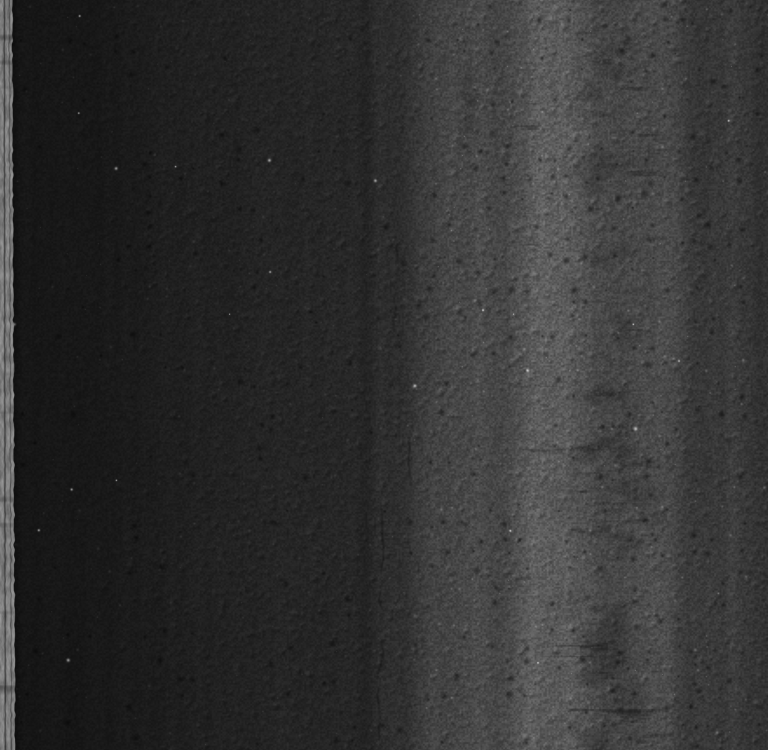
A Shadertoy shader for this texture:

```glsl
// A dark, pebbled grey sheet with soft vertical bands of light and a pale rim at
// the left. Summed smooth steps give the bands; jittered cells give embossed
// pebbles and specks; stretched noise gives stains, scratches, cracks and grain.

const float RIM_TOP = 0.0160;       // rim width at the top, share of canvas width
const float RIM_SPREAD = 0.0035;    // extra rim width at the bottom
const float RIM_TONE = 0.50;
const float BASE_TONE = 0.088;
const float PEBBLE_FREQ = 92.0;     // cells per canvas height
const float PEBBLE_DEPTH = 0.30;
const float GRAIN_FREQ = 430.0;
const float GRAIN_DEPTH = 0.32;
const float STREAK_DEPTH = 0.10;
const float STAIN_DEPTH = 0.25;
const float SCRATCH_DEPTH = 0.30;
const float CRACK_DEPTH = 0.30;
const vec2 LIGHT_DIR = vec2(-0.6, 0.8);

vec2 hash2(vec2 p) {
    vec3 q = fract(p.xyx * vec3(0.1031, 0.1030, 0.0973));
    q += dot(q, q.yzx + 33.33);
    return fract((q.xx + q.yz) * q.zy);
}

float noise(vec2 p) {
    vec2 i = floor(p), f = fract(p);
    f = f * f * (3.0 - 2.0 * f);
    float low = mix(hash2(i).x, hash2(i + vec2(1, 0)).x, f.x);
    float high = mix(hash2(i + vec2(0, 1)).x, hash2(i + vec2(1, 1)).x, f.x);
    return mix(low, high, f.y);
}

float fbm(vec2 p) {
    return 0.55 * noise(p) + 0.3 * noise(p * 2.1 + 7.3) + 0.15 * noise(p * 4.3 + 19.1);
}

float bell(float x, float centre, float width) {
    float d = (x - centre) / width;
    return exp(-d * d);
}

// Brightness across the sheet, from the dark left to the lit right
float bands(float u) {
    float t = BASE_TONE;
    t += 0.042 * smoothstep(0.08, 0.30, u);
    t += 0.022 * smoothstep(0.27, 0.46, u);
    t -= 0.014 * bell(u, 0.474, 0.008);
    t += 0.025 * smoothstep(0.475, 0.50, u);
    t += 0.080 * smoothstep(0.52, 0.565, u);
    t += 0.030 * smoothstep(0.565, 0.62, u);
    t -= 0.015 * bell(u, 0.655, 0.018);
    t += 0.070 * smoothstep(0.655, 0.70, u);
    t -= 0.080 * smoothstep(0.725, 0.79, u);
    t += 0.020 * bell(u, 0.855, 0.025);
    t -= 0.060 * smoothstep(0.865, 0.905, u);
    t += 0.030 * bell(u, 0.955, 0.012);
    t -= 0.025 * smoothstep(0.96, 1.0, u);
    return t;
}

// Signed shading of small domes: lit on one flank, shaded on the other
float pebbles(vec2 p) {
    vec2 cell = floor(p);
    float shade = 0.0;
    for (int j = -1; j <= 1; j++)
    for (int i = -1; i <= 1; i++) {
        vec2 id = cell + vec2(i, j);
        vec2 size = hash2(id + 71.0);
        vec2 d = (p - id - hash2(id)) / mix(0.18, 0.42, size.x);
        shade += dot(d, LIGHT_DIR) * exp(-dot(d, d)) * (0.25 + 1.5 * size.y * size.y);
    }
    return shade;
}

// Sparse round dots, one at most in each cell
float specks(vec2 p, float freq, float chance, float radius) {
    vec2 id = floor(p * freq);
    vec2 pick = hash2(id + freq);
    vec2 d = fract(p * freq) - mix(vec2(0.2), vec2(0.8), hash2(id + 137.0));
    float r = max(radius * (0.5 + pick.y), 0.6 / iResolution.y);
    return step(pick.x, chance) * exp(-dot(d, d) / (freq * freq * r * r));
}

// Thin wandering vertical fissure between two heights
float crack(vec2 uv, float x, float low, float high) {
    float path = x + 0.014 * (noise(vec2(uv.y * 13.0, x * 90.0)) - 0.5)
                   + 0.006 * (noise(vec2(uv.y * 70.0, x * 50.0)) - 0.5);
    float span = smoothstep(low, low + 0.04, uv.y) * smoothstep(high, high - 0.04, uv.y);
    return bell(uv.x, path, 0.0018) * span * noise(vec2(uv.y * 45.0, x * 20.0));
}

void mainImage(out vec4 fragColor, in vec2 fragCoord) {
    vec2 uv = fragCoord / iResolution.xy;
    vec2 p = fragCoord / iResolution.y;
    float lit = smoothstep(0.45, 0.62, uv.x);

    // Bands, fine vertical streaks and slow unevenness
    float tone = bands(uv.x);
    tone *= 1.0 + STREAK_DEPTH * (noise(vec2(uv.x * 85.0, uv.y * 1.5)) - 0.5);
    tone *= 0.94 + 0.12 * fbm(p * vec2(9.0, 5.0));

    // Stains and horizontal scratches on the lit side
    float stainZone = bell(uv.x, 0.79, 0.055) * (0.45 + 0.55 * noise(vec2(3.0, uv.y * 5.0)));
    float stain = smoothstep(0.46, 0.72, fbm(p * vec2(24.0, 32.0))) * stainZone;
    float smudge = bell(uv.x, 0.613, 0.011) * bell(uv.y, 0.86, 0.04);
    stain += smudge * smoothstep(0.25, 0.65, fbm(p * 60.0));
    float scratchZone = smoothstep(0.64, 0.69, uv.x) * smoothstep(0.90, 0.82, uv.x);
    float scratch = smoothstep(0.68, 0.92, fbm(p * vec2(14.0, 95.0))) * scratchZone;
    float fissure = crack(uv, 0.512, 0.54, 0.70) + crack(uv, 0.534, 0.33, 0.46)
                  + crack(uv, 0.497, -0.05, 0.35);
    tone *= 1.0 - min(STAIN_DEPTH * stain + SCRATCH_DEPTH * scratch + CRACK_DEPTH * fissure, 0.7);

    // Pebbles, dark pits and grain
    float relief = smoothstep(0.02, 0.30, uv.x) * 0.6 + 0.4;
    tone *= 1.0 + PEBBLE_DEPTH * relief * pebbles(p * PEBBLE_FREQ);
    tone *= 1.0 - 0.4 * specks(p, 48.0, 0.10 + 0.15 * lit, 0.0028);
    tone *= 1.0 + GRAIN_DEPTH * (noise(p * GRAIN_FREQ) - 0.5);

    // Pale dust
    tone += (0.06 + 0.08 * lit) * specks(p, 64.0, 0.09, 0.0014);
    tone += 0.45 * specks(p, 15.0, 0.09, 0.0016);

    // Rim with lengthwise grooves, a ragged edge and a shadow beside it
    float edge = RIM_TOP + RIM_SPREAD * (1.0 - uv.y) + 0.002 * (noise(vec2(5.0, uv.y * 150.0)) - 0.5);
    float soft = 0.8 / iResolution.x;
    float rim = RIM_TONE * (0.75 + 0.5 * fbm(p * vec2(260.0, 90.0)));
    rim *= 1.0 - 0.45 * bell(uv.x, edge * 0.35, 0.0012) - 0.3 * bell(uv.x, edge * 0.75, 0.001);
    rim *= 1.0 - 0.3 * smoothstep(0.78, 0.95, noise(vec2(2.0, uv.y * 60.0)));
    tone *= 1.0 - 0.3 * bell(uv.x, edge, 0.006);
    tone = mix(rim, tone, smoothstep(edge - soft, edge + soft, uv.x));

    fragColor = vec4(vec3(clamp(tone, 0.0, 1.0)), 1.0);
}
```
